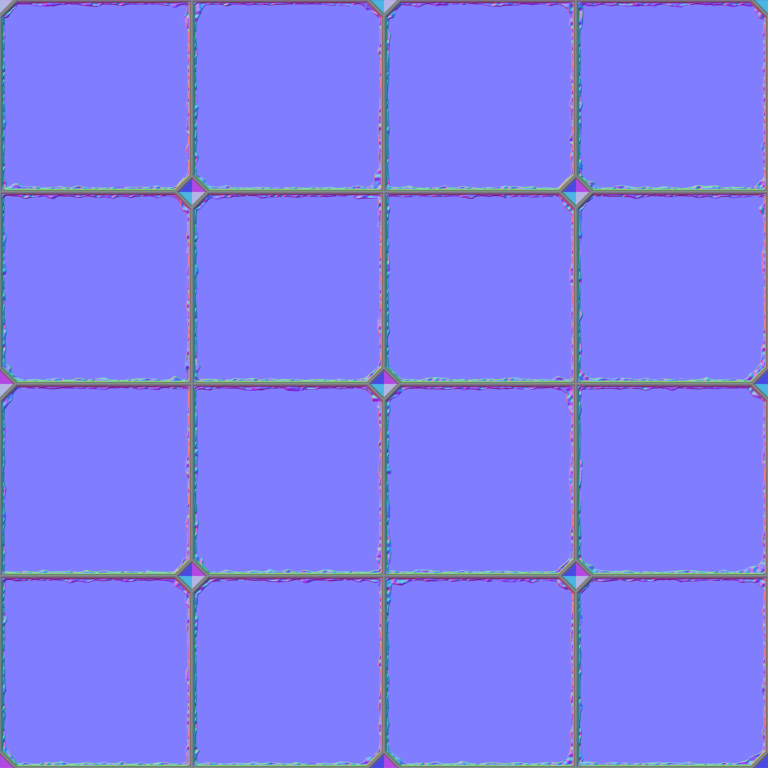
Reproduce this texture map procedurally as a three.js fragment shader.

```glsl
varying vec2 vUv;

const float TILES = 4.0;
const float FOOTPRINT = 0.0065;   // filter width, in tile units
const float FRAME_RADIUS = 0.060; // centre line of the diamond frame
const float RIB_EDGE = 0.011;     // where the tile bevel begins
const vec3 FLAT_COLOR = vec3(0.5, 0.495, 1.0);
const vec3 GROUT_COLOR = vec3(0.50, 0.50, 0.45);
const vec3 GROUT_CENTRE = vec3(0.50, 0.51, 0.62);

float hash(vec2 cell) {
  vec3 v = fract(cell.xyx * vec3(0.1031, 0.1030, 0.0973));
  v += dot(v, v.yzx + 33.33);
  return fract((v.x + v.y) * v.z);
}

// Value noise that wraps over the whole map
float wrapNoise(vec2 p, float freq) {
  float period = TILES * freq;
  vec2 cell = floor(p * freq);
  vec2 f = fract(p * freq);
  f = f * f * (3.0 - 2.0 * f);
  vec2 a = mod(cell, period);
  vec2 b = mod(cell + 1.0, period);
  return mix(mix(hash(a), hash(vec2(b.x, a.y)), f.x),
             mix(hash(vec2(a.x, b.y)), hash(b), f.x), f.y);
}

// Distance inward from the edge of a tile with rounded corners
float roundedInset(vec2 offset, float radius) {
  float bend = length(max(radius - offset, 0.0));
  return bend > 0.0 ? radius - bend : min(offset.x, offset.y);
}

// Distances: x to the nearest grout line, y into the tile, z from the gem centre
vec3 tileDistances(vec2 p) {
  vec2 corner = floor(p + 0.5);
  vec2 offset = abs(p - corner);
  float gemDist = (offset.x + offset.y) * 0.70711;
  if (mod(corner.x + corner.y, 2.0) > 0.5) gemDist = 1.0;
  float frame = gemDist - FRAME_RADIUS;
  float line = frame < 0.0 ? -frame : min(min(offset.x, offset.y), frame);
  float inset = min(roundedInset(offset, 0.035), frame);
  return vec3(line, inset, gemDist);
}

// Ragged stone rim: steep bevel, rough ledge, broken chip step
float rimHeight(vec2 p, float inset) {
  float chips = wrapNoise(p, 22.0);
  float grit = wrapNoise(p, 53.0);
  float nearCorner = 1.0 - smoothstep(0.05, 0.16, length(p - floor(p + 0.5)));
  float wear = chips * chips * (0.017 + 0.022 * nearCorner) + 0.006 * grit;
  float ledge = RIB_EDGE + 0.003 + wear;
  float bevel = smoothstep(RIB_EDGE, RIB_EDGE + 0.006, inset);
  float chipStep = smoothstep(ledge, ledge + 0.005, inset);
  float rough = bevel * (1.0 - chipStep) * (grit - 0.4);
  return 0.013 * bevel + 0.010 * chipStep + 0.020 * rough;
}

float surfaceHeight(vec2 p) {
  vec3 d = tileDistances(p);
  float groove = 0.012 * smoothstep(0.003, 0.009, d.x);
  float gem = 0.8 * max(FRAME_RADIUS - RIB_EDGE - d.z, 0.0);
  return groove + gem + rimHeight(p, d.y);
}

// Green points down; steep slopes lose blue
vec3 normalColor(vec2 p) {
  vec2 e = vec2(0.0010, 0.0);
  float dx = surfaceHeight(p + e.xy) - surfaceHeight(p - e.xy);
  float dy = surfaceHeight(p + e.yx) - surfaceHeight(p - e.yx);
  vec3 n = normalize(vec3(-dx, dy, 2.0 * e.x));
  vec2 tilt = n.xy * mix(0.40, 0.50, n.z);
  vec3 stone = vec3(FLAT_COLOR.rg + tilt, 1.0 - 0.95 * pow(1.0 - n.z, 1.4));

  // Grey grout with faint slopes and a thin dark seam
  float line = tileDistances(p).x;
  vec3 grout = mix(GROUT_CENTRE, GROUT_COLOR, smoothstep(0.002, 0.005, line));
  grout += vec3(0.15 * n.xy, 0.0);
  grout *= 1.0 - 0.3 * (1.0 - smoothstep(0.0008, 0.002, abs(line - 0.0085)));
  return mix(grout, stone, smoothstep(0.010, 0.012, line));
}

void main() {
  vec2 p = vUv * TILES;
  vec3 color = FLAT_COLOR;
  if (tileDistances(p).y < 0.08) {
    // Average a grid of samples over a fixed footprint
    color = vec3(0.0);
    for (int j = 0; j < 4; j++) {
      for (int i = 0; i < 4; i++) {
        vec2 shift = (vec2(float(i), float(j)) - 1.5) * 0.25;
        color += normalColor(p + shift * FOOTPRINT) / 16.0;
      }
    }
  }
  gl_FragColor = vec4(color, 1.0);
}
```
